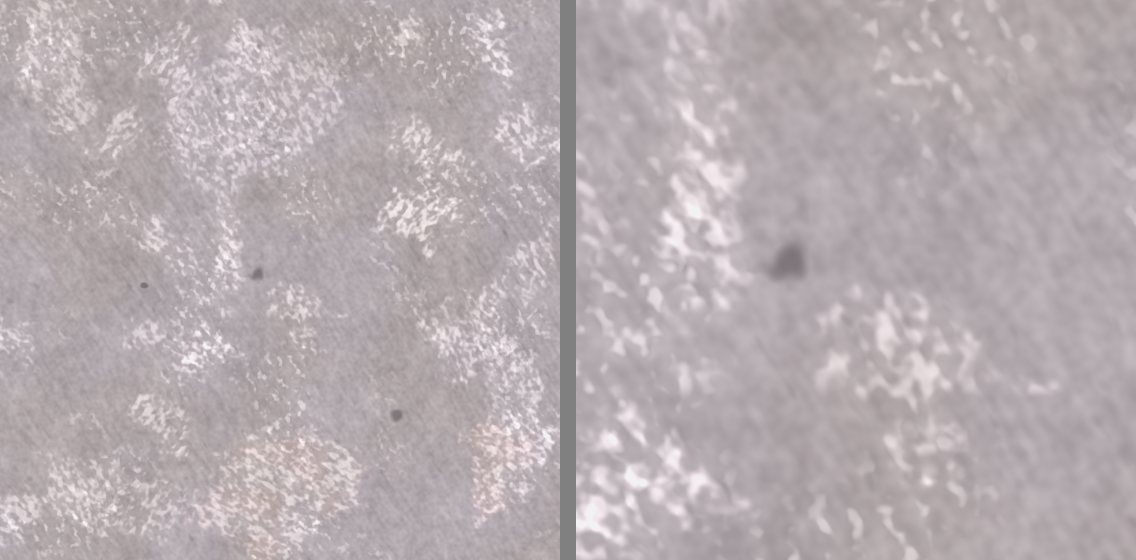
Left, the full canvas; right, a detail of the centre.
This texture is drawn by a WebGL 2 fragment shader. Its source:

```glsl
#version 300 es
precision highp float;
// Worn mauve-grey stone with pale, angular crystal patches in two sizes.
// Each patch is a random polygon with a ragged rim, filled with streaked
// gradient-noise flecks; fine scratches, grain and dark pits cover the ground.
uniform vec2 u_resolution;
out vec4 fragColor;

// Integer hash: two random values in 0..1 per lattice cell
vec2 hash2(vec2 cell) {
    uvec2 v = uvec2(ivec2(cell)) * 1664525u + 1013904223u;
    v.x += v.y * 1664525u;
    v.y += v.x * 1664525u;
    v ^= v >> 16u;
    v.x += v.y * 1664525u;
    v.y += v.x * 1664525u;
    v ^= v >> 16u;
    return vec2(v & 65535u) / 65535.0;
}

float cornerSlope(vec2 cell, vec2 offset) {
    float a = 6.2832 * hash2(cell).x;
    return dot(vec2(cos(a), sin(a)), offset);
}

float gradientNoise(vec2 p) {
    vec2 i = floor(p), f = p - i;
    vec2 u = f * f * f * (f * (f * 6.0 - 15.0) + 10.0);
    vec2 e = vec2(1, 0);
    return mix(mix(cornerSlope(i, f), cornerSlope(i + e, f - e), u.x),
               mix(cornerSlope(i + e.yx, f - e.yx), cornerSlope(i + 1.0, f - 1.0), u.x), u.y);
}

// Coordinates along and across a direction
vec2 turn(vec2 p, float angle) {
    float c = cos(angle), s = sin(angle);
    return vec2(c * p.x + s * p.y, c * p.y - s * p.x);
}

// Convex polygon with uneven sides
float polygon(vec2 p, float radius, vec2 seed) {
    float d = -1.0;
    for (int k = 0; k < 5; k++) {
        vec2 r = hash2(seed + float(k) * vec2(17, 31));
        float a = (float(k) + 0.7 * r.x) * 1.2566;
        d = max(d, dot(p, vec2(cos(a), sin(a))) - radius * mix(0.5, 1.05, r.y));
    }
    return d;
}

// Scattered patches: x = added brightness, y = warm tint
vec2 patches(vec2 p, float cells, float radius, float chance, vec2 layer) {
    float ragged = 0.03 * gradientNoise(p * 20.0) + 0.022 * gradientNoise(p * 70.0);
    vec2 result = vec2(0);
    for (int y = -1; y <= 1; y++)
    for (int x = -1; x <= 1; x++) {
        vec2 cell = floor(p * cells) + vec2(x, y);
        vec2 seed = cell * 7.0 + layer;
        vec2 pick = hash2(seed + 101.0), look = hash2(seed + 202.0);
        if (pick.x > chance) continue;
        vec2 local = p - (cell + 0.5 + 0.7 * (hash2(seed) - 0.5)) / cells;
        vec2 shaped = turn(local, 6.2832 * look.x) * vec2(0.75, 1.2);
        float d = polygon(shaped, radius * mix(0.7, 1.2, pick.y), seed) + ragged;
        float mask = smoothstep(0.008, -0.014, d);
        if (mask <= 0.0) continue;
        // Flecks follow the streak direction of this patch
        float angle = look.y < 0.2 ? 0.9 : -1.35 + 0.8 * look.y;
        vec2 q = turn(p, angle) + seed;
        float n = gradientNoise(q * vec2(48, 88)) + 0.75 * gradientNoise(q * vec2(105, 140));
        float fleck = smoothstep(-0.25, 0.5, n + 0.45 * gradientNoise(p * 17.0 + seed));
        float light = mask * mix(0.65, 1.0, look.x) * (0.025 + 0.23 * fleck);
        result = max(result, vec2(light, mask * step(0.76, look.y)));
    }
    return result;
}

// Sparse soft-edged dark pits
float pits(vec2 p, float cells) {
    float dark = 0.0;
    for (int y = -1; y <= 1; y++)
    for (int x = -1; x <= 1; x++) {
        vec2 cell = floor(p * cells) + vec2(x, y);
        vec2 pick = hash2(cell + 505.0);
        vec2 local = p - (cell + 0.2 + 0.6 * hash2(cell + 606.0)) / cells;
        float radius = mix(0.005, 0.022, pick.y * pick.y * pick.y);
        float d = length(local * vec2(0.85, 1.1)) + 0.008 * gradientNoise(p * 70.0);
        dark = max(dark, step(pick.x, 0.15) * smoothstep(radius, radius * 0.2, d));
    }
    return dark;
}

void main() {
    vec2 p = gl_FragCoord.xy / u_resolution.y;

    // Ground: slow drift between warm grey and mauve, with cloudy lightness
    float drift = gradientNoise(p * 3.5 + 9.0) + 0.5 * gradientNoise(p * 8.0);
    vec3 color = mix(vec3(0.682, 0.644, 0.646), vec3(0.697, 0.66, 0.685),
                     smoothstep(-0.35, 0.35, drift));
    color += 0.035 * gradientNoise(p * 6.0 + 31.0) + 0.045 * gradientNoise(p * 14.0);

    // Grain and diagonal scratches
    vec2 s = turn(p, -1.0 + 0.15 * gradientNoise(p * 2.0));
    float scratch = gradientNoise(s * vec2(16, 95)) + 0.7 * gradientNoise(s * vec2(35, 160) + 40.0);
    float grain = gradientNoise(p * 55.0) + 0.9 * gradientNoise(p * 125.0 + 7.0);
    color += 0.04 * scratch + 0.05 * grain;
    color -= 0.07 * smoothstep(0.34, 0.65, gradientNoise(s * vec2(38, 75) + 80.0));

    // Loose flecks gather in faint clouds
    float cloud = smoothstep(-0.1, 0.35, gradientNoise(p * 7.0 + 55.0));
    float loose = gradientNoise(s * vec2(45, 85) + 120.0) + 0.6 * gradientNoise(p * 130.0 + 19.0);
    color += 0.16 * cloud * smoothstep(0.08, 0.55, loose);

    // Crystal patches, large and faint below small and bright
    vec2 large = patches(p, 3.0, 0.125, 0.5, vec2(40, 11)) * vec2(0.85, 1.0);
    vec2 small = patches(p, 6.0, 0.06, 0.72, vec2(311, 173));
    color += max(large.x, small.x) * vec3(1.0, 0.99, 0.98);
    float blush = smoothstep(-0.3, 0.35, gradientNoise(p * 12.0 + 70.0));
    color += large.y * blush * vec3(0.028, 0.002, -0.01);

    color = mix(color, vec3(0.43, 0.4, 0.42), 0.75 * pits(p, 5.0));
    fragColor = vec4(clamp(color, 0.0, 0.95), 1.0);
}
```
